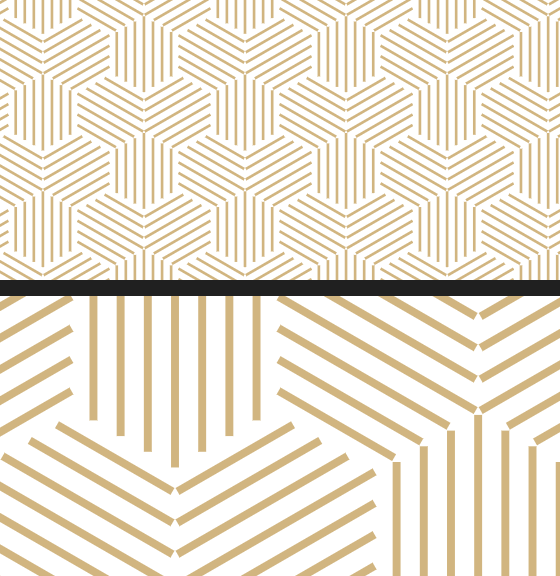
Top: the whole. Bottom: its middle third, enlarged.
Reproduce this pattern procedurally as a WebGL 2 fragment shader.

```glsl
#version 300 es
precision highp float;
// Woven honeycomb: hexagons filled with seven gold bars, turned in three directions.

uniform vec2 u_resolution;
out vec4 outColor;

const vec3 PAPER = vec3(1.0);
const vec3 GOLD = vec3(0.82, 0.71, 0.50);

// Lengths in canvas heights
const float HEX_WIDTH = 0.2406;
const vec2 UPRIGHT_HEX = vec2(0.875, 0.598);   // centre of a hexagon with vertical bars

// Lengths in hexagon widths
const float BAR_PITCH = 0.1345;
const float BAR_HALF_WIDTH = 0.0196;
const float BAR_HALF_LENGTH = 0.563;           // of the middle bar
const float OUTER_BARS = 3.0;                  // bars on each side of the middle one

const float SQRT3 = 1.7320508;
const float PI = 3.14159265;

// Centre of the pointy-top hexagon around p, for hexagons of width 1
vec2 hexCenter(vec2 p) {
    vec2 period = vec2(1.0, SQRT3);
    vec2 a = floor(p / period + 0.5) * period;
    vec2 b = (floor(p / period) + 0.5) * period;
    return dot(p - a, p - a) < dot(p - b, p - b) ? a : b;
}

// Which of the three bar directions a hexagon takes: 0, 1 or 2
float hexDirection(vec2 center) {
    float row = round(center.y * 2.0 / SQRT3);
    float column = round(center.x - 0.5 * row);
    return mod(column - row + 0.5, 3.0) - 0.5;
}

// Signed distance to the nearest bar; bars shorten along the slanted hexagon edges
float barDistance(vec2 local, float angle) {
    vec2 axis = vec2(cos(angle), sin(angle));
    float along = dot(local, axis);
    float across = dot(local, vec2(-axis.y, axis.x));
    float bar = clamp(round(across / BAR_PITCH), -OUTER_BARS, OUTER_BARS);
    float halfLength = BAR_HALF_LENGTH - abs(bar) * BAR_PITCH / SQRT3;
    return max(abs(across - bar * BAR_PITCH) - BAR_HALF_WIDTH, abs(along) - halfLength);
}

void main() {
    vec2 p = (gl_FragCoord.xy / u_resolution.y - UPRIGHT_HEX) / HEX_WIDTH;
    float pixel = 1.0 / (u_resolution.y * HEX_WIDTH);

    // Each direction turns the bars by a third of a circle
    vec2 center = hexCenter(p);
    float angle = PI * (0.5 - hexDirection(center) * 2.0 / 3.0);

    float coverage = clamp(0.5 - barDistance(p - center, angle) / pixel, 0.0, 1.0);
    outColor = vec4(mix(PAPER, GOLD, coverage), 1.0);
}
```
